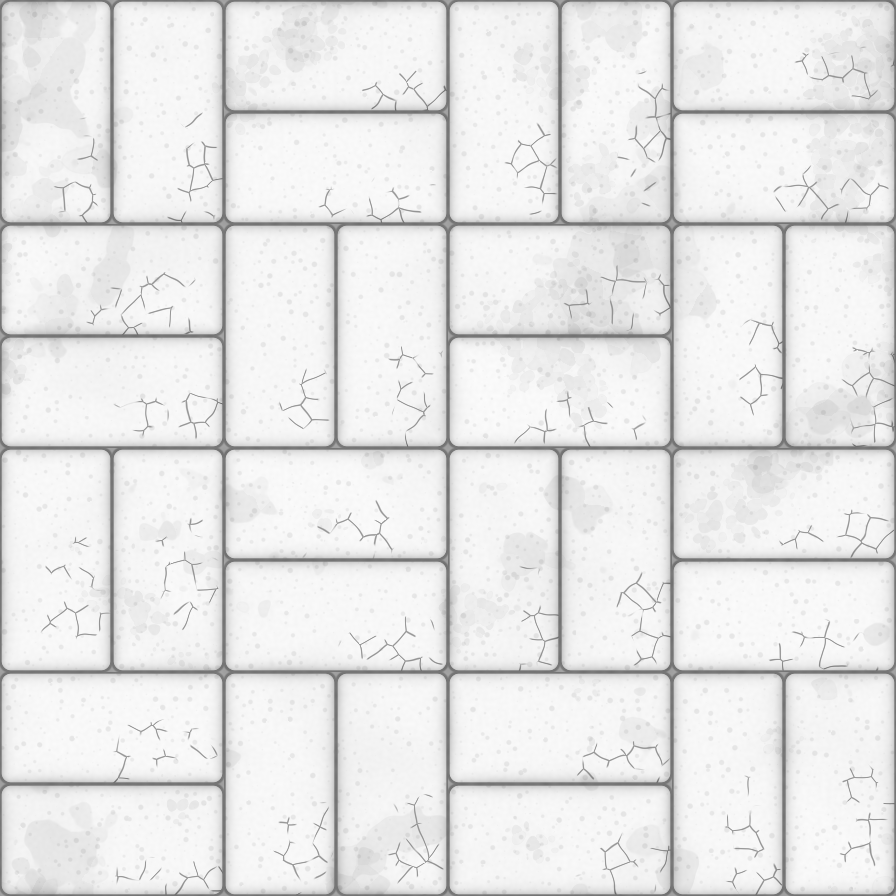
Write a WebGL 2 fragment shader that draws this texture.

```glsl
#version 300 es
precision highp float;
// Basket weave of pale rounded bricks: a 4 by 4 board of cells, each a pair of
// bricks turned by checkerboard. Rounded-box distance gives joints and bevels;
// wrapped gradient noise and Voronoi cells give stains, specks and cracks.
uniform vec2 u_resolution;
out vec4 fragColor;

#define CELLS 4.0          // brick pairs across and down
#define JOINT 0.0018       // half width of a joint
#define CORNER 0.0105      // brick corner radius
#define BEVEL 0.005        // fall-off of the edge shading
#define BEVEL_DEPTH 0.19
#define STAIN 1.0          // stain strength
#define STAIN_SCALE 6.0
#define CRACK_CELLS 38.0
#define CRACK_WIDTH 0.0006
#define WHITE 0.978
#define JOINT_GREY 0.46
#define CORNER_GREY 0.63

vec2 hash2(vec2 p) {
  vec3 q = fract(p.xyx * vec3(0.1031, 0.1030, 0.0973));
  q += dot(q, q.yzx + 33.33);
  return fract((q.xx + q.yz) * q.zy);
}

float gradientDot(vec2 cell, vec2 corner, vec2 f, float period) {
  float angle = 6.2832 * hash2(mod(cell + corner, period)).x;
  return dot(vec2(cos(angle), sin(angle)), f - corner);
}

// Gradient noise that wraps after a whole number of cells
float noise(vec2 p, float period) {
  vec2 c = floor(p), f = fract(p);
  vec2 s = f * f * f * (f * (f * 6.0 - 15.0) + 10.0);
  vec2 x = vec2(1, 0);
  return mix(mix(gradientDot(c, x.yy, f, period), gradientDot(c, x.xy, f, period), s.x),
             mix(gradientDot(c, x.yx, f, period), gradientDot(c, x.xx, f, period), s.x), s.y);
}

float fbm(vec2 uv, float period) {
  float sum = 0.0, amp = 0.5;
  for (int i = 0; i < 4; i++) {
    sum += amp * noise(uv * period, period);
    period *= 2.0;
    amp *= 0.5;
  }
  return sum;
}

// Wrapped Voronoi: distance to the seed, distance to the border, random id
vec3 voronoi(vec2 p, float period) {
  vec2 cell = floor(p), f = fract(p), near = vec2(8), second = vec2(9);
  float id = 0.0;
  for (int j = -1; j <= 1; j++)
    for (int i = -1; i <= 1; i++) {
      vec2 n = vec2(i, j), h = hash2(mod(cell + n, period));
      vec2 r = n + 0.1 + 0.8 * h - f;
      if (dot(r, r) < dot(near, near)) {
        second = near;
        near = r;
        id = fract(h.x * 7.3 + h.y * 3.7);
      } else if (dot(r, r) < dot(second, second)) second = r;
    }
  return vec3(length(near), dot(0.5 * (near + second), normalize(second - near)), id);
}

float roundedBox(vec2 p, vec2 halfSize, float radius) {
  vec2 q = abs(p) - halfSize + radius;
  return length(max(q, 0.0)) + min(max(q.x, q.y), 0.0) - radius;
}

// Patches of merged bubbles that thin out to single spots
float stains(vec2 uv, vec2 warp) {
  float sum = 0.0;
  for (int k = 0; k < 3; k++) {
    float count = 18.0 * exp2(float(k));
    float field = smoothstep(0.11, 0.32, fbm(uv + 0.06 * float(k), STAIN_SCALE));
    vec3 v = voronoi((uv + warp * 0.006) * count, count);
    float radius = 0.8 * field;
    float disc = 1.0 - smoothstep(radius - 0.16, radius, v.x);
    sum += disc * (0.015 + 0.04 * v.z) + 0.06 * disc * (1.0 - disc) + 0.014 * field;
  }
  return sum;
}

void main() {
  vec2 uv = gl_FragCoord.xy / u_resolution;
  float pixel = 1.0 / min(u_resolution.x, u_resolution.y);
  vec2 warp = vec2(noise(uv * 48.0, 48.0), noise(uv * 48.0 + 17.0, 48.0));

  // Brick layout: x runs along the brick, y across it
  vec2 cell = floor(uv * CELLS), f = fract(uv * CELLS);
  if (mod(cell.x + cell.y, 2.0) > 0.5) f = 1.0 - f.yx;
  float row = floor(f.y * 2.0);
  vec2 local = vec2(f.x, fract(f.y * 2.0));
  vec2 size = vec2(1.0, 0.5) / CELLS;
  float d = roundedBox((local - 0.5) * size, 0.5 * size - JOINT, CORNER);
  vec2 rnd = hash2(cell * 2.0 + vec2(row, 11.0));

  // Face: broad haze, fine grain, stains and specks
  float haze = fbm(uv + 0.37, 5.0);
  float face = WHITE - 0.01 * rnd.x - 0.07 * max(haze, 0.0);
  face += 0.014 * noise(uv * 180.0, 180.0);
  face -= STAIN * stains(uv, warp);
  vec3 speck = voronoi(uv * 84.0, 84.0);
  float speckSize = 0.04 + 0.24 * speck.z * speck.z;
  face -= 0.07 * speck.z * (1.0 - smoothstep(speckSize - 0.1, speckSize + 0.06, speck.x));

  // Cracks: broken Voronoi borders gathered by one corner of each brick
  vec2 crackCentre = vec2(0.55 + 0.3 * rnd.x, 0.12 + 0.2 * rnd.y);
  vec2 away = (local - crackCentre) / vec2(0.27, 0.26);
  float gate = noise(uv * 34.0, 34.0) + 0.22 - 0.38 * dot(away, away);
  float border = voronoi((uv + warp * 0.004) * CRACK_CELLS, CRACK_CELLS).y / CRACK_CELLS;
  float line = 1.0 - smoothstep(CRACK_WIDTH - 0.5 * pixel, CRACK_WIDTH + 0.7 * pixel, border);
  face = mix(face, 0.5, 0.8 * line * smoothstep(0.0, 0.12, gate));

  // Bevel shading with uneven dirt, then the joint
  float dirt = 1.0 + 0.7 * fbm(uv + 0.71, 12.0);
  face -= BEVEL_DEPTH * dirt * exp(min(d, 0.0) / BEVEL);
  float joint = mix(JOINT_GREY, CORNER_GREY, smoothstep(JOINT, 0.0045, d));
  joint += 0.04 * noise(uv * 96.0, 96.0);
  float grey = mix(face, joint, smoothstep(-0.5 * pixel, 0.5 * pixel, d));
  fragColor = vec4(vec3(clamp(grey, 0.0, 1.0)), 1.0);
}
```
